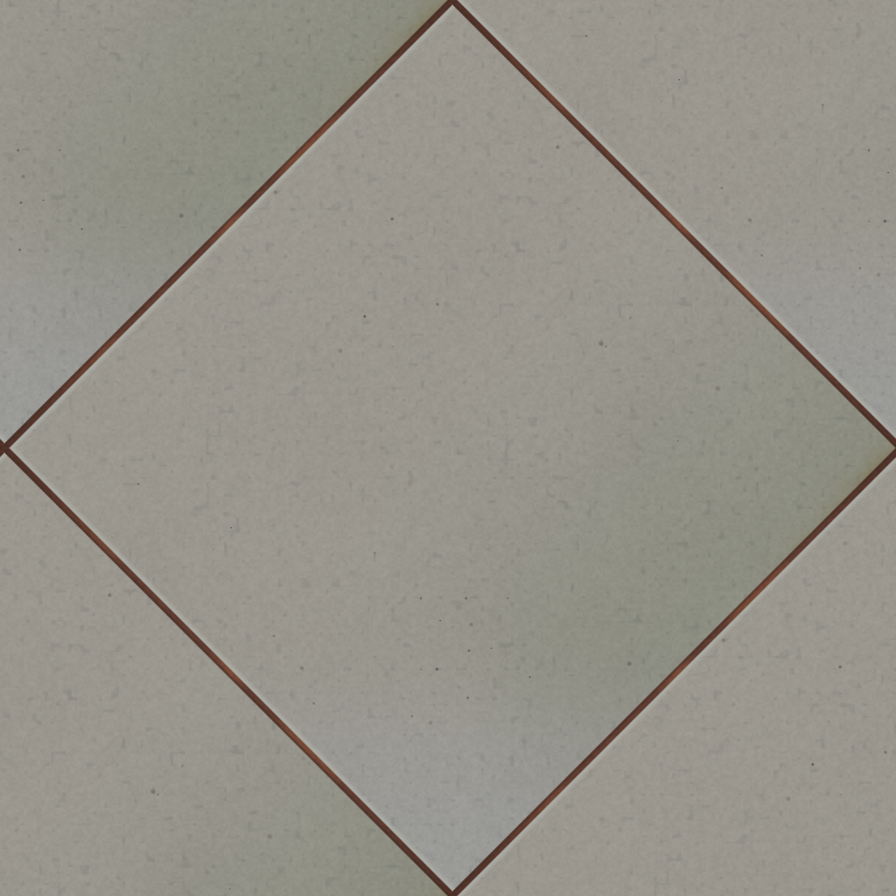
A three.js fragment shader for this texture:

```glsl
// Large glazed stone tiles laid as diamonds with thin brown joints and lit edges.
varying vec2 vUv;

const vec2 TILE_CENTER = vec2(0.505, 0.5);
const float JOINT_HALF = 0.0037;
const float EDGE_SOFT = 0.0011;

const vec3 STONE = vec3(0.605, 0.592, 0.557);
const vec3 OLIVE = vec3(0.553, 0.556, 0.510);
const vec3 COOL_GRAY = vec3(0.602, 0.602, 0.592);
const vec3 STAIN = vec3(0.47, 0.43, 0.27);
const vec3 EDGE_LIGHT = vec3(0.685, 0.69, 0.66);
const vec3 JOINT_DARK = vec3(0.27, 0.17, 0.14);
const vec3 JOINT_BROWN = vec3(0.37, 0.235, 0.19);
const vec3 JOINT_RED = vec3(0.47, 0.29, 0.21);
const vec3 PIT = vec3(0.32, 0.30, 0.27);

float hash(vec2 p) {
  vec3 v = fract(vec3(p.xyx) * 0.1031);
  v += dot(v, v.yzx + 33.33);
  return fract((v.x + v.y) * v.z);
}

float noise(vec2 p) {
  vec2 i = floor(p);
  vec2 f = fract(p);
  f = f * f * (3.0 - 2.0 * f);
  float low = mix(hash(i), hash(i + vec2(1.0, 0.0)), f.x);
  float high = mix(hash(i + vec2(0.0, 1.0)), hash(i + vec2(1.0)), f.x);
  return mix(low, high, f.y);
}

// Sparse round pits, at most one in each cell.
float pits(vec2 p, float cells, float chance, float radius) {
  vec2 g = p * cells;
  vec2 id = floor(g);
  vec2 spot = 0.25 + 0.5 * vec2(hash(id + 17.0), hash(id + 41.0));
  float size = radius * mix(0.5, 1.0, hash(id + 73.0));
  float d = length(fract(g) - spot) / cells;
  float present = step(hash(id + 5.0), chance);
  return present * (1.0 - smoothstep(size * 0.4, size * 1.3, d)) * mix(0.4, 1.0, hash(id + 91.0));
}

// q holds the diagonal tile axes: x to the upper right, y to the lower right.
vec3 stoneColor(vec2 q) {
  vec2 p = 0.5 * vec2(q.x + q.y, q.x - q.y) + 3.0;
  float olive = smoothstep(-0.08, 0.5, q.y) * smoothstep(-0.45, 0.0, q.x);
  vec3 color = mix(STONE, OLIVE, olive);
  color = mix(color, COOL_GRAY, smoothstep(0.4, 0.95, q.y - q.x));
  color += 0.01 * (noise(p * 9.0) - 0.5);

  // Fine mottled grain.
  color += 0.020 * (noise(p * 210.0) - 0.5);
  color += 0.024 * (noise(p * 390.0 + 7.0) - 0.5);
  color -= vec3(0.035, 0.03, 0.025) * smoothstep(0.77, 0.95, noise(p * 150.0 + 31.0));

  // Yellowed rim near the right corner.
  float rim = exp(-max(0.5 - q.y, 0.0) / 0.016) * smoothstep(0.12, 0.5, q.x);
  color = mix(color, STAIN, 0.8 * rim * mix(0.5, 1.0, noise(p * 60.0)));

  // Scattered pits, with a denser patch in the lower half.
  float patchMask = 1.0 - smoothstep(0.03, 0.1, length(p - vec2(3.03, 2.78)));
  color = mix(color, PIT, 0.45 * pits(p, 22.0, 0.06, 0.0032));
  color = mix(color, PIT, 0.8 * pits(p + 2.0, 38.0, 0.02 + 0.3 * patchMask, 0.0020));
  return color;
}

// across is the signed distance over the joint, along is the place on the tile side.
vec3 jointColor(float across, float along) {
  float worn = noise(vec2(along * 14.0 + 20.0, 3.0));
  float middle = 1.0 - smoothstep(0.1, 0.5, abs(along));
  vec3 color = mix(JOINT_BROWN, JOINT_RED, middle * smoothstep(0.3, 0.9, worn));
  color = mix(color, JOINT_DARK, 0.6 * smoothstep(0.25, 0.5, abs(along)));
  float shadow = 1.0 - smoothstep(-JOINT_HALF, 0.0006, across);
  color = mix(color, JOINT_DARK, 0.75 * shadow);
  return color * (0.94 + 0.12 * noise(vec2(along * 180.0 + 200.0, across * 500.0 + 9.0)));
}

// Bright bevel on the side of the joint that faces the light.
float bevel(float across) {
  float start = smoothstep(0.0, JOINT_HALF, across);
  return start * (1.0 - smoothstep(JOINT_HALF + 0.001, JOINT_HALF + 0.0075, across));
}

void main() {
  vec2 p = vUv - TILE_CENTER;
  vec2 diagonal = vec2(p.x + p.y, p.x - p.y);
  vec2 q = fract(diagonal + 0.5) - 0.5;
  vec2 across = (fract(diagonal) - 0.5) * 0.70711;

  vec3 color = stoneColor(q);
  float light = max(bevel(across.x), bevel(across.y));
  color = mix(color, EDGE_LIGHT, 0.8 * light);

  // Nearest of the two joint directions.
  bool firstNearest = abs(across.x) < abs(across.y);
  float offset = firstNearest ? across.x : across.y;
  float along = firstNearest ? q.y : q.x;
  float joint = 1.0 - smoothstep(JOINT_HALF - EDGE_SOFT, JOINT_HALF + EDGE_SOFT, abs(offset));
  color = mix(color, jointColor(offset, along), joint);

  gl_FragColor = vec4(color, 1.0);
}
```
